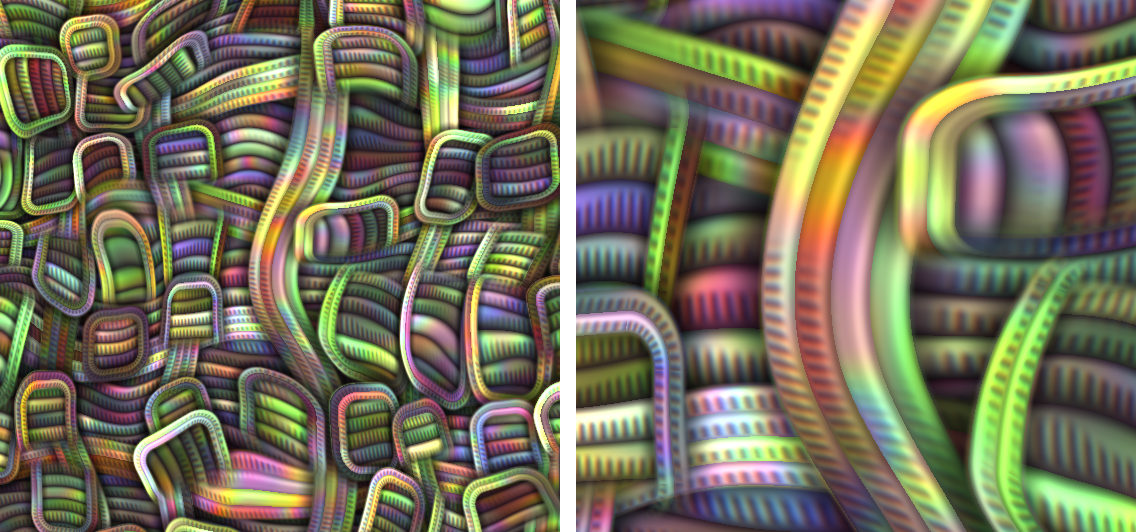
Left, the full canvas; right, a detail of the centre.
Write a Shadertoy shader that draws this pattern.

```glsl
// Woven maze of ribbed ribbons and rounded arches with iridescent ticks.
// Curved strips form the ground, wavy ribbons run across it, and scattered
// rounded pods, many open at one end, are painted softly on top.

const float TAU = 6.28318;
const float CELL = 0.15;         // spacing of the pods
const float POD_SHARE = 0.82;    // share of cells that hold a pod
const float OPEN_SHARE = 0.68;   // share of pods that fade out at one end
const float STRIP = 0.027;       // thickness of stacked strips
const float RIM_LANE = 0.0125;   // thickness of one lane in a pod rim
const float ROUND = 0.05;        // corner radius of pods, four rim lanes
const float RIBBON_LANE = 0.018; // thickness of one lane in a ribbon
const float RIBBON_GAP = 0.23;   // spacing of the ribbons
const float TICK_RATE = 112.0;   // cross ticks per canvas height
const float TICK_DEPTH = 0.5;
const float IRIDESCENCE = 0.085;
const float GAIN = 1.3;
const float WARP = 0.11;         // strength of the domain bending
const float SOFT = 0.003;        // half width of the edges between parts
const float STACK_RELIEF = 0.85; // contrast of stacked strips
const float BAND_RELIEF = 0.36;  // contrast of rims and ribbons

const vec3 DARK = vec3(0.10, 0.05, 0.10);
const vec3 CREAM = vec3(0.78, 0.75, 0.58);
const vec3 PALETTE[5] = vec3[5](
    vec3(0.38, 0.42, 0.20), vec3(0.62, 0.28, 0.16), vec3(0.45, 0.43, 0.60),
    vec3(0.74, 0.69, 0.54), vec3(0.55, 0.78, 0.38));

float hash(vec2 p) {
    return fract(sin(dot(p, vec2(127.1, 311.7))) * 43758.5453);
}

float noise(vec2 p) {
    vec2 i = floor(p), f = fract(p);
    f = f * f * (3.0 - 2.0 * f);
    return mix(mix(hash(i), hash(i + vec2(1, 0)), f.x),
               mix(hash(i + vec2(0, 1)), hash(i + vec2(1, 1)), f.x), f.y);
}

vec3 pick(float h) {
    return PALETTE[int(min(h * 5.0, 4.0))];
}

// One lane per unit of "across": shaded edges, ticks, fine lines, a ridge
vec3 strip(float across, float along, vec2 p, float seed, float relief) {
    float f = fract(across);
    vec2 key = vec2(floor(across), seed);
    float h = hash(key);

    // Lane colour, drawn towards the tone of the whole part
    vec3 base = mix(pick(h), pick(hash(key + 7.3)),
                    smoothstep(0.42, 0.58, noise(p * 9.0 + seed)));
    base = mix(base, pick(hash(vec2(seed, 5.1))), 0.45);
    float hue = h + 1.5 * noise(p * 15.0 + 9.0 * h);
    base += IRIDESCENCE * cos(TAU * (hue + vec3(0.0, 0.33, 0.67)));

    // Phase shift per channel gives the ticks coloured fringes
    float phase = TAU * (TICK_RATE * along + h + 0.35 * f) + 5.0 * noise(p * 20.0);
    vec3 ticks = 0.5 + 0.5 * sin(phase + vec3(0.0, 0.8, 1.6));
    float reach = 0.45 + 0.5 * noise(p * 26.0 + 13.0);
    float zone = smoothstep(0.0, 0.2, f) * (1.0 - smoothstep(reach - 0.2, reach + 0.1, f));
    zone *= smoothstep(0.15, 0.55, noise(p * 13.0 + 31.0)) * mix(0.6, 1.0, relief);

    float profile = smoothstep(-0.1, 0.45, f) * (1.0 - smoothstep(0.78, 1.06, f));
    float lines = 0.93 + 0.07 * sin(TAU * 2.0 * f);
    vec3 shade = mix(1.0, profile, relief) * lines * mix(vec3(1), ticks, TICK_DEPTH * zone);

    // Broad light and shade: by part, and drifting over the canvas
    float drift = smoothstep(0.15, 0.85, noise(p * 6.5 + 1.5 * h + seed));
    shade *= mix(0.5, 1.3, drift) * mix(0.85, 1.15, hash(vec2(seed, 8.7)));
    shade *= mix(1.1, 0.95, relief);
    float ridge = smoothstep(0.5, 0.72, f) * (1.0 - smoothstep(0.72, 0.95, f));
    return mix(DARK, base * GAIN, shade) + 0.2 * ridge * h * drift * CREAM;
}

// Wavy ribbons of four lanes laid over the colour below, with a soft shadow
vec3 addRibbons(vec3 below, float across, float along, vec2 p, float seed) {
    float k = floor(across / RIBBON_GAP);
    float d = across - (k + 0.5) * RIBBON_GAP + 0.03 * sin(along * 9.0 + k * 2.4 + seed);
    float edge = abs(d) - 2.0 * RIBBON_LANE;
    below *= mix(0.38, 1.0, smoothstep(-0.003, 0.026, edge));
    return mix(strip(d / RIBBON_LANE, along, p, seed + k, BAND_RELIEF), below,
               smoothstep(-SOFT, SOFT, edge));
}

// Bowed strips stacked inside a pod, with ticks standing across them
vec3 stack(vec2 q, vec2 p, float seed) {
    float bow = 6.0 * (hash(vec2(seed, 2.0)) - 0.35) * q.x * q.x;
    return strip((q.y + bow) / STRIP + 1.1 * noise(p * 9.0), q.x, p, seed, STACK_RELIEF);
}

void mainImage(out vec4 fragColor, in vec2 fragCoord) {
    vec2 p = fragCoord / iResolution.y;
    vec2 w = p + WARP * (vec2(noise(p * 4.5), noise(p * 4.5 + 40.0)) - 0.5);

    // Ground and ribbons
    float swell = 0.06 * noise(w * 8.0);
    vec3 col = strip((w.y + swell) / STRIP, w.x, p, 3.0, STACK_RELIEF);
    col = addRibbons(col, w.y, w.x, p, 29.0);
    col = addRibbons(col, w.x, w.y, p, 11.0);

    // Pods, painted in a fixed order so that overlaps stay consistent
    vec2 home = floor(w / CELL);
    for (int j = 1; j >= -1; j--)
    for (int i = -1; i <= 1; i++) {
        vec2 cell = home + vec2(i, j);
        if (hash(cell + 0.5) > POD_SHARE) continue;
        vec2 rnd = vec2(hash(cell + 1.7), hash(cell + 4.3));
        float seed = 40.0 + floor(50.0 * hash(cell + 8.9));
        float turn = 0.7 * (rnd.x - 0.5);
        vec2 q = w - (cell + 0.5 + 0.5 * (rnd - 0.5)) * CELL;
        q = mat2(cos(turn), sin(turn), -sin(turn), cos(turn)) * q;

        // Distance from the core box and arc length around it
        vec2 core = mix(vec2(0.01, 0.014), vec2(0.044, 0.06), rnd.yx);
        vec2 c = clamp(q, -core, core), n = q - c;
        float d = length(n);
        float arc = atan(n.y, n.x + 1e-6) * ROUND + c.y * sign(n.x) - c.x * sign(n.y);

        vec3 rim = strip(d / RIM_LANE, arc, p, seed, BAND_RELIEF);
        vec3 inner = stack(rnd.y > 0.85 ? q.yx : q, p, seed + 5.0);
        inner *= mix(1.0, 0.5, smoothstep(0.8 * RIM_LANE, 2.0 * RIM_LANE, d));
        vec3 pod = mix(inner, rim, smoothstep(-SOFT, SOFT, d - 2.0 * RIM_LANE));
        pod *= 1.0 + 0.3 * dot(n, vec2(-0.5, 0.85)) / ROUND;

        // Open pods melt into what lies below at one end
        float side = rnd.x < 0.6 ? 1.0 : -1.0;
        float cover = hash(cell + 6.1) > OPEN_SHARE ? 1.0
            : smoothstep(-core.y - 0.7 * ROUND, -0.4 * core.y, q.y * side);
        col *= 1.0 - 0.65 * cover * (1.0 - smoothstep(ROUND - 0.003, ROUND + 0.024, d));
        col = mix(col, pod, cover * (1.0 - smoothstep(-SOFT, SOFT, d - ROUND)));
    }
    fragColor = vec4(clamp(col, 0.0, 1.0), 1.0);
}
```
